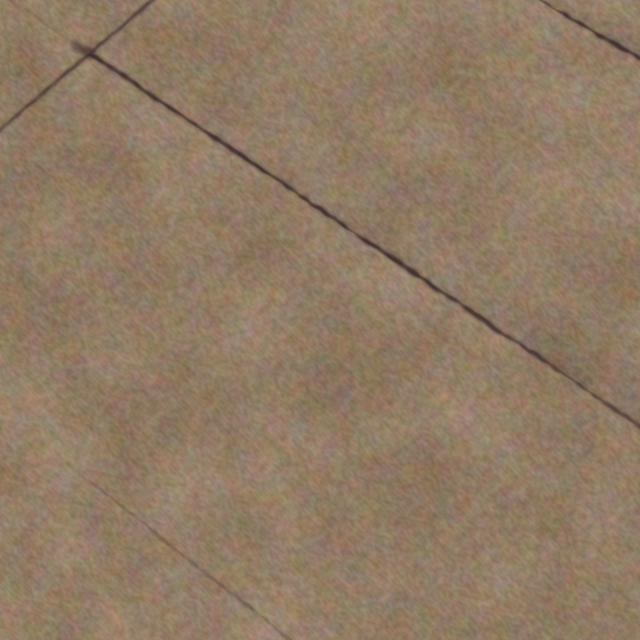
Write a WebGL 2 fragment shader that draws this texture.

```glsl
#version 300 es
precision highp float;
// Weathered tan paving slabs in oblique perspective, with thin worn joints and speckled grain.

#define VANISH vec2(-6.0, 5.08)   // where the long joints converge
#define ROW_SLOPE -0.678          // slope of joint number zero
#define ROW_SCALE vec2(10.68, 1.51) // row density and its perspective change
#define CROSS_SLOPE 0.846
#define CROSS_START 0.798
#define SLAB_LENGTH 1.8
#define JOINT_WIDTH 0.0026
#define MOTTLE 0.056
#define TINT 0.075
#define GRAIN 0.055

uniform vec2 u_resolution;
out vec4 fragColor;

const vec3 STONE = vec3(0.568, 0.483, 0.394);
const vec3 JOINT_CORE = vec3(0.20, 0.145, 0.15);
const vec3 JOINT_SOIL = vec3(0.42, 0.33, 0.30);
const vec3 PALE_EDGE = vec3(0.68, 0.58, 0.47);

// Unit gradient for a lattice point
vec2 gradientAt(vec2 cell) {
  uvec2 q = uvec2(ivec2(cell) + 4096);
  uint h = q.x * 1597334677u ^ q.y * 3812015801u;
  h = (h ^ (h >> 15)) * 2246822519u;
  h ^= h >> 13;
  float angle = float(h & 65535u) * 6.28319 / 65536.0;
  return vec2(cos(angle), sin(angle));
}

float gradientNoise(vec2 p) {
  vec2 i = floor(p), f = p - i;
  vec2 w = f * f * f * (f * (f * 6.0 - 15.0) + 10.0);
  vec2 e = vec2(0.0, 1.0);
  float low = mix(dot(gradientAt(i), f), dot(gradientAt(i + e.yx), f - e.yx), w.x);
  float high = mix(dot(gradientAt(i + e), f - e), dot(gradientAt(i + 1.0), f - 1.0), w.x);
  return mix(low, high, w.y);
}

float fbm(vec2 p) {
  float sum = 0.0, gain = 1.0;
  for (int i = 0; i < 4; i++) {
    sum += gain * gradientNoise(p);
    p = mat2(1.6, 1.2, -1.2, 1.6) * p + 7.3;
    gain *= 0.62;
  }
  return sum;
}

// Signed distance to the nearest long joint; its number goes to row
float longJoint(vec2 p, out float row) {
  vec2 ray = p - VANISH;
  float turn = ray.y / ray.x - ROW_SLOPE;
  row = round(ROW_SCALE.x * turn / (1.0 - ROW_SCALE.y * turn));
  float slope = ROW_SLOPE + row / (ROW_SCALE.x + ROW_SCALE.y * row);
  return (ray.y - slope * ray.x) / sqrt(1.0 + slope * slope);
}

// Signed distance to the nearest cross joint; along runs in slab lengths
float crossJoint(vec2 p, out float along) {
  along = (CROSS_START + CROSS_SLOPE * p.x - p.y) / SLAB_LENGTH;
  return (along - round(along)) * SLAB_LENGTH / sqrt(1.0 + CROSS_SLOPE * CROSS_SLOPE);
}

float line(float d, float halfWidth) {
  float soft = 0.55 * halfWidth + 0.6 / u_resolution.y;
  return 1.0 - smoothstep(halfWidth - soft, halfWidth + soft, abs(d));
}

// Cloudy stone with coloured speckle and short slanted flecks
vec3 stoneColor(vec2 p) {
  vec2 slant = vec2(p.x - p.y, p.x + p.y) * 0.7071;
  float tone = MOTTLE * fbm(p * 6.0 + 3.1);
  tone += GRAIN * gradientNoise(slant * vec2(62.0, 82.0));
  tone += GRAIN * gradientNoise(slant * vec2(115.0, 190.0) + 31.0);
  tone += 0.04 * (p.x + p.y - 1.0) * (p.y - 0.3);
  float redGreen = TINT * fbm(p * 31.0 + 17.0);
  float blueYellow = TINT * fbm(p * 25.0 + 53.0);
  return STONE + tone + redGreen * vec3(0.5, -0.35, 0.1) + blueYellow * vec3(-0.2, -0.05, 0.7);
}

void main() {
  vec2 p = gl_FragCoord.xy / u_resolution;
  vec3 color = stoneColor(p);

  float row, along;
  float wobble = 0.0026 * gradientNoise(p * 12.0) + 0.0022 * gradientNoise(p * 55.0);
  float rowDist = longJoint(p, row) + wobble;
  float crossDist = crossJoint(p, along) - wobble;

  // Joints wear away towards the lower rows, the far ends and beyond the crossing
  float wear = gradientNoise(p * 11.0 + 5.0);
  float flake = gradientNoise(p * 48.0 + 9.0);
  float lowerRow = step(row, -0.5);
  float strength = mix(0.92 - 0.3 * smoothstep(0.38, 0.75, along), 0.27 * smoothstep(0.02, 0.22, p.x), lowerRow);
  strength *= mix(0.16, 1.0, step(0.0, along));
  strength *= clamp(0.85 + 0.5 * wear + 0.6 * flake, 0.0, 1.0);
  float halfWidth = JOINT_WIDTH * (1.0 + 0.6 * wear + 0.7 * flake - 0.2 * lowerRow);

  // Grey stain above the strong joints, pale chips below
  float stain = exp(-max(rowDist, 0.0) * 18.0) * smoothstep(-0.003, 0.006, rowDist);
  color -= vec3(0.05, 0.04, 0.025) * stain * (1.0 - lowerRow) * smoothstep(0.2, 0.7, p.x);
  float chips = smoothstep(0.05, 0.4, gradientNoise(p * 42.0));
  color = mix(color, PALE_EDGE, 0.7 * chips * line(rowDist + 0.007, 0.004) * strength);

  // Soil halo, then the dark core of each joint
  float crossWear = clamp(0.85 + 0.5 * flake, 0.0, 1.0);
  float halo = max(line(rowDist, 2.1 * halfWidth) * strength, 0.75 * line(crossDist, 0.0052) * crossWear);
  float core = max(line(rowDist, halfWidth) * strength, 0.6 * line(crossDist, 0.0026) * crossWear);
  color = mix(color, JOINT_SOIL, 0.6 * halo);
  color = mix(color, JOINT_CORE, 0.85 * core);

  // Broken corner where the joints cross
  vec2 corner = vec2(crossDist + 0.006, rowDist);
  float blot = 1.0 - smoothstep(0.005, 0.022, length(corner * vec2(0.75, 1.5)) + 0.01 * flake);
  color = mix(color, JOINT_CORE, 0.6 * blot * (1.0 - lowerRow));

  fragColor = vec4(clamp(color, 0.0, 1.0), 1.0);
}
```
